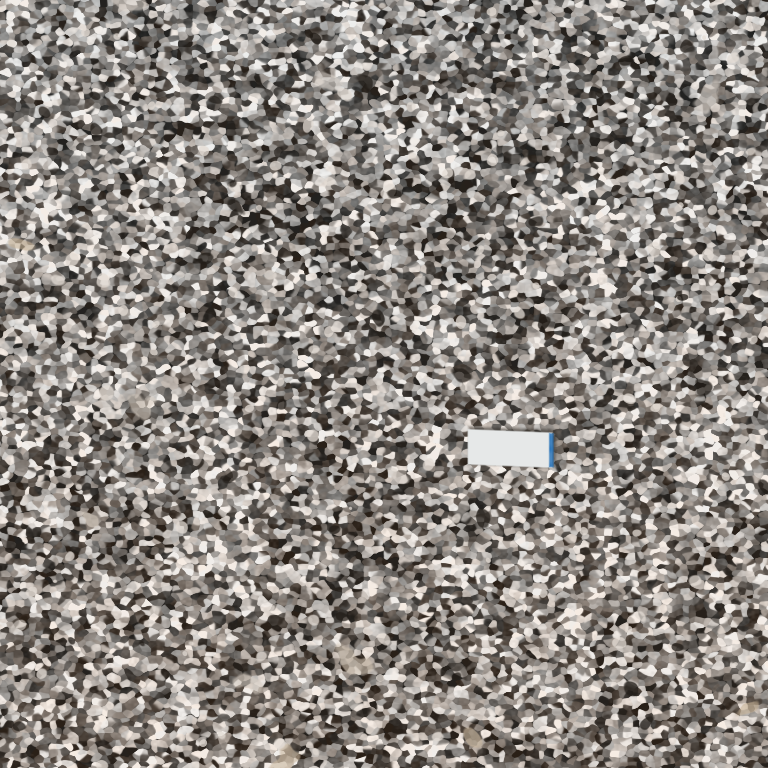
Give the GLSL for this texture, as a WebGL 1 fragment shader.

```glsl
precision highp float;
uniform vec2 u_resolution;

const vec2 GRAIN_GRID = vec2(108.0, 132.0);
const vec3 WARM_TINT = vec3(0.026, -0.004, -0.030);
const vec3 COOL_TINT = vec3(-0.005, 0.004, 0.006);
const vec3 PALE_FLAKE = vec3(0.86, 0.83, 0.80);
const vec3 TAN_FLAKE = vec3(0.78, 0.70, 0.59);
const vec3 DARK_PIT = vec3(0.13, 0.11, 0.09);
const vec3 CHIP_WHITE = vec3(0.90, 0.91, 0.91);
const vec3 CHIP_BLUE = vec3(0.16, 0.45, 0.72);

float hash(vec2 p) {
  vec3 q = fract(vec3(p.xyx) * 0.1031);
  q += dot(q, q.yzx + 33.33);
  return fract((q.x + q.y) * q.z);
}

vec2 hash2(vec2 p) {
  return vec2(hash(p + 17.3), hash(p + 71.9));
}

float noise(vec2 p) {
  vec2 cell = floor(p);
  vec2 f = fract(p);
  f = f * f * (3.0 - 2.0 * f);
  float low = mix(hash(cell), hash(cell + vec2(1.0, 0.0)), f.x);
  float high = mix(hash(cell + vec2(0.0, 1.0)), hash(cell + 1.0), f.x);
  return mix(low, high, f.y);
}

float fbm(vec2 p) {
  return 0.55 * noise(p) + 0.30 * noise(p * 2.1 + 9.2) + 0.15 * noise(p * 4.3 + 4.7);
}

// Softly bordered Voronoi grains: x is tone, y is tint, both 0 to 1
vec2 grains(vec2 p, float sharpness) {
  vec2 cell = floor(p);
  vec2 sum = vec2(0.0);
  float total = 0.0001;
  for (int j = -1; j <= 1; j++) {
    for (int i = -1; i <= 1; i++) {
      vec2 id = cell + vec2(float(i), float(j));
      vec2 offset = id + 0.1 + 0.8 * hash2(id) - p;
      float weight = exp(-sharpness * dot(offset, offset));
      sum += weight * vec2(hash(id + 133.1), hash(id + 211.7));
      total += weight;
    }
  }
  return sum / total;
}

// Coverage of scattered ragged patches; y is a random value per patch
vec2 patches(vec2 uv, float count, float chance, vec2 radius, float seed) {
  vec2 p = uv * count;
  vec2 cell = floor(p);
  vec2 result = vec2(0.0);
  float ragged = noise(uv * 75.0 + seed) - 0.5;
  for (int j = -1; j <= 1; j++) {
    for (int i = -1; i <= 1; i++) {
      vec2 id = cell + vec2(float(i), float(j));
      vec2 d = p - id - hash2(id + seed);
      float angle = (hash(id + seed + 5.0) - 0.5) * 2.0;
      d = mat2(cos(angle), sin(angle), -sin(angle), cos(angle)) * d;
      float size = mix(0.5, 1.0, hash(id + seed + 8.0));
      float shape = length(d / (radius * size)) + ragged * 1.3;
      float present = step(hash(id + seed + 3.0), chance);
      float cover = present * (1.0 - smoothstep(0.75, 1.15, shape));
      if (cover > result.x) result = vec2(cover, hash(id + seed + 6.0));
    }
  }
  return result;
}

float box(vec2 p, vec2 center, vec2 halfSize, float blur) {
  vec2 d = abs(p - center) - halfSize;
  return 1.0 - smoothstep(-blur, blur, max(d.x, d.y));
}

vec3 stone(vec2 uv) {
  vec2 p = uv * GRAIN_GRID;
  vec2 warp = vec2(noise(p * 0.9), noise(p * 0.9 + 40.0)) - 0.5;
  vec2 grain = grains(p + warp * 0.7, 14.0);
  float cluster = noise(p * 0.33 + 12.0) - 0.5;
  float region = fbm(uv * 7.0 + 3.0) - 0.5;
  float speck = noise(p * 2.2 + 60.0) - 0.5;
  float tone = 0.54 + 0.86 * (grain.x - 0.5) + 0.18 * cluster + 0.20 * region + 0.08 * speck;
  float warmth = clamp(1.0 - 0.45 * uv.y + 0.9 * (grain.y - 0.5), 0.0, 1.3);
  return vec3(clamp(tone, 0.13, 0.93)) + mix(COOL_TINT, WARM_TINT, warmth);
}

void main() {
  vec2 uv = gl_FragCoord.xy / u_resolution;
  vec3 color = stone(uv);

  // Scattered flakes and pits
  vec2 flake = patches(uv, 11.0, 0.16, vec2(0.28, 0.14), 23.0);
  vec3 flakeColor = mix(PALE_FLAKE, TAN_FLAKE, smoothstep(0.5, 0.9, flake.y));
  color = mix(color, flakeColor, flake.x * 0.6);
  vec2 bead = patches(uv, 32.0, 0.12, vec2(0.27, 0.23), 57.0);
  color = mix(color, PALE_FLAKE + 0.03, bead.x * 0.75);
  vec2 pit = patches(uv, 20.0, 0.08, vec2(0.24, 0.17), 91.0);
  color = mix(color, DARK_PIT, pit.x * 0.75);

  // Plain white chip with a blue end and a thin shadow
  vec2 chipCenter = vec2(0.664, 0.416);
  vec2 chipHalf = vec2(0.055, 0.023);
  vec2 q = uv - vec2(0.0, 0.04 * (chipCenter.x - uv.x));
  float shadow = box(q, chipCenter + vec2(0.003, 0.002), chipHalf + 0.001, 0.004);
  color = mix(color, DARK_PIT, shadow * 0.6);
  color = mix(color, CHIP_WHITE, box(q, chipCenter, chipHalf, 0.0015));
  float blueEnd = box(q, chipCenter + vec2(0.054, 0.0), vec2(0.003, 0.022), 0.0015);
  color = mix(color, CHIP_BLUE, blueEnd * (0.6 + 0.4 * noise(uv * 130.0)));

  gl_FragColor = vec4(clamp(color, 0.0, 1.0), 1.0);
}
```
